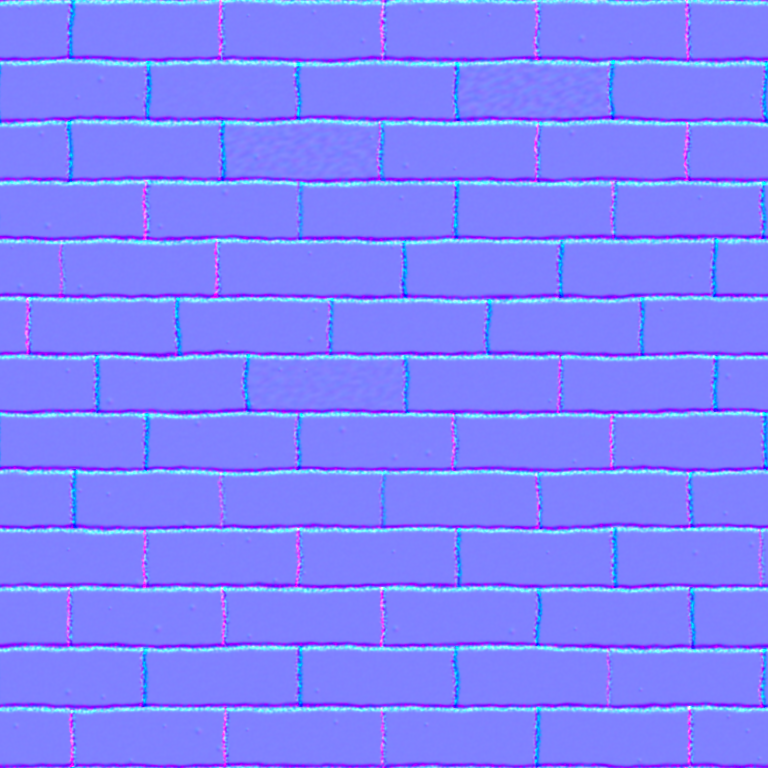
Give the GLSL for this texture map, as a three.js fragment shader.

```glsl
// Tangent-space normal map of a worn brick wall: 13 courses of 5 bricks with thin mortar joints.
varying vec2 vUv;

const float COURSES = 13.0;
const float BRICKS = 5.0;
const float TAU = 6.2832;
const vec2 FLAT_TONE = vec2(0.5, 0.505);

float hash(vec2 p) {
  vec3 q = fract(p.xyx * vec3(0.1031, 0.1030, 0.0973));
  q += dot(q, q.yzx + 33.33);
  return fract((q.x + q.y) * q.z);
}

// Gradient noise that tiles after a whole number of cells
float corner(vec2 cell, vec2 offset, float period) {
  float angle = TAU * hash(mod(cell, period) + 7.0);
  return dot(vec2(cos(angle), sin(angle)), offset);
}

float noise(vec2 p, float period) {
  vec2 i = floor(p), f = p - i;
  vec2 u = f * f * f * (f * (f * 6.0 - 15.0) + 10.0);
  vec2 e = vec2(1.0, 0.0);
  float low = mix(corner(i, f, period), corner(i + e, f - e, period), u.x);
  float high = mix(corner(i + e.yx, f - e.yx, period), corner(i + 1.0, f - 1.0, period), u.x);
  return mix(low, high, u.y);
}

vec2 noise2(vec2 p, float period) {
  return vec2(noise(p, period), noise(p + vec2(17.3, 41.7), period));
}

float ridge(float d, float center, float width) {
  float t = (d - center) / width;
  return exp(-t * t);
}

// Half-bond offset, with three courses slipped sideways
float jointPosition(float course, float k) {
  float offset = 0.48 + 0.48 * mod(course, 2.0);
  if (course == 6.0) offset += 0.15;
  if (course == 7.0) offset += 0.2;
  if (course == 8.0) offset += mix(-0.05, 0.14, step(1.5, k));
  float drift = -0.024 * sin(TAU * (k + 0.6) / BRICKS);
  float jitter = 0.03 * (hash(vec2(k + 3.0, course + 11.0)) - 0.5);
  return (k + offset + drift + jitter) / BRICKS;
}

// Upper brick edge faces down, lower brick edge faces up
vec2 bedSlope(float d, vec2 grain, float wear) {
  float lit = ridge(d, -0.0026, 0.0031) * (0.92 + 0.75 * grain.x + 0.3 * wear);
  float dark = ridge(d, 0.0022, 0.0027) * (0.95 + 0.6 * grain.y - 0.4 * wear);
  float body = ridge(d, 0.0, 0.0045);
  return vec2(body * grain.y * 1.1, lit - dark);
}

// Left side of the joint faces right, right side faces left
vec2 jointSlope(float d, vec2 id, vec2 grain) {
  float blueness = smoothstep(0.22, 0.6, hash(id + 23.0));
  float depth = mix(0.55, 1.0, smoothstep(0.05, 0.4, hash(id + 51.0)));
  float pink = ridge(d, -0.0019, 0.0021) * mix(0.95, 0.4, blueness);
  float blue = ridge(d, 0.0017, 0.0029) * mix(0.25, 1.05, blueness);
  float body = ridge(d, 0.0, 0.0034);
  float across = pink * (1.0 + grain.y) - blue * (1.0 + 0.7 * grain.x);
  float along = body * 1.6 * grain.x - 0.35 * pink + 0.12 * blue;
  return depth * vec2(across, along);
}

// Sparse small dents, one candidate per cell
vec2 pitSlope(vec2 uv, float cells) {
  vec2 p = uv * cells, cell = floor(p);
  vec2 center = 0.25 + 0.5 * vec2(hash(cell + 2.0), hash(cell + 90.0));
  vec2 q = (p - cell - center) / mix(0.05, 0.1, hash(cell + 31.0));
  float present = step(0.87, hash(cell + 63.0));
  return present * 0.3 * q * exp(-dot(q, q));
}

void main() {
  vec2 uv = vUv;
  vec2 grain = noise2(uv * 220.0, 220.0);
  float wear = noise(uv * 40.0, 40.0);

  // Course layout with uneven heights and wavering bed lines
  float waver = 0.0045 * noise(uv * vec2(10.0, 20.0) + 0.4, 10.0)
              + 0.0018 * noise(uv * 60.0 + 0.3, 60.0);
  float level = (uv.y - 0.0045 * sin(TAU * uv.y) + waver) * COURSES;
  float course = mod(floor(level), COURSES);
  float bedDistance = (level - floor(level + 0.5)) / COURSES;
  vec2 slope = bedSlope(bedDistance, grain, wear);

  // Upright joints; the nearest one to the left identifies the brick
  float x = uv.x + 0.004 * noise(uv * 30.0 + 0.5, 30.0) + 0.0015 * grain.y;
  float nearest = 2.0;
  vec2 brick = vec2(0.0);
  for (int i = 0; i < 5; i++) {
    vec2 id = vec2(float(i), course);
    float d = x - jointPosition(course, id.x);
    slope += jointSlope(d - floor(d + 0.5), id, grain);
    if (fract(d) < nearest) {
      nearest = fract(d);
      brick = id;
    }
  }

  // Brick faces: faint grain, dents, and oblique scratches on a few
  float rough = 0.02 + 0.16 * smoothstep(0.88, 1.0, hash(brick + 77.0));
  vec2 oblique = vec2(uv.x + uv.y, 2.0 * uv.y - uv.x) * 60.0;
  slope += rough * noise2(oblique, 60.0) + 0.025 * grain + pitSlope(uv, 26.0);

  gl_FragColor = vec4(clamp(FLAT_TONE + 0.5 * slope, 0.0, 1.0), 1.0, 1.0);
}
```
